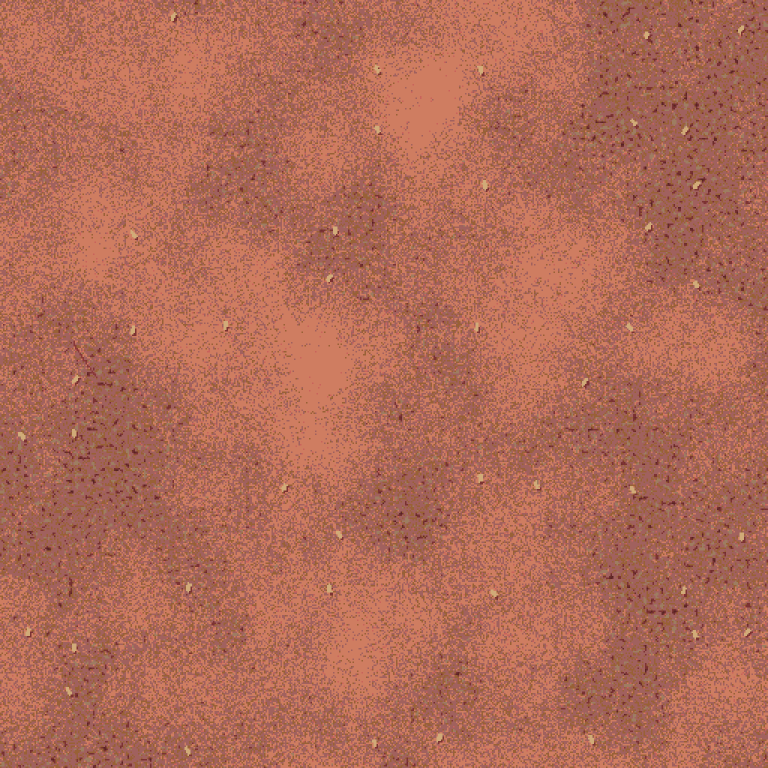
This texture is drawn by a Shadertoy shader. Its source:

```glsl
// Dry red earth: smooth orange patches between rough, gritty ground.
// Gradient noise sets the patches and lumps; a fine grid of grains takes
// one of a few flat earth colours each, with pale chips and thin twigs on top.

float hash(vec2 p) {
    vec3 q = fract(p.xyx * 0.1031);
    q += dot(q, q.yzx + 33.33);
    return fract((q.x + q.y) * q.z);
}

vec2 gradientAt(vec2 cell) {
    float angle = 6.2832 * hash(cell + 17.0);
    return vec2(cos(angle), sin(angle));
}

float gradientNoise(vec2 p) {
    vec2 i = floor(p), f = p - i;
    vec2 u = f * f * f * (f * (f * 6.0 - 15.0) + 10.0);
    vec2 e = vec2(1.0, 0.0);
    float low  = mix(dot(gradientAt(i), f), dot(gradientAt(i + e.xy), f - e.xy), u.x);
    float high = mix(dot(gradientAt(i + e.yx), f - e.yx), dot(gradientAt(i + e.xx), f - e.xx), u.x);
    return mix(low, high, u.y);
}

float fbm(vec2 p) {
    float sum = 0.0, amplitude = 1.0;
    for (int octave = 0; octave < 5; octave++) {
        sum += amplitude * gradientNoise(p);
        p = mat2(1.6, 1.2, -1.2, 1.6) * p + 7.3;
        amplitude *= 0.6;
    }
    return sum;
}

// Distance to a sparse, randomly turned sliver, in units of the canvas
float sliver(vec2 p, float count, float chance, float halfLength, float tilt) {
    vec2 cell = floor(p * count);
    if (hash(cell + 61.0) > chance) return 1.0;
    vec2 centre = 0.3 + 0.4 * vec2(hash(cell + 5.0), hash(cell + 91.0));
    vec2 d = p - (cell + centre) / count;
    float angle = tilt + 1.4 * (hash(cell + 33.0) - 0.5);
    vec2 along = vec2(cos(angle), sin(angle));
    float t = clamp(dot(d, along), -halfLength, halfLength);
    return length(d - along * t);
}

vec3 earth(vec2 uv) {
    vec2 grain = floor(uv * 512.0);
    vec2 p = (grain + 0.5) / 512.0;
    float dither = hash(grain + 3.0) - 0.5;
    float pick = hash(grain + 211.0);

    // Bright trodden band leaning to the upper left, broken into patches
    float offBand = p.x - (0.62 - 0.35 * p.y);
    float patchTone = 0.08 - 0.6 * offBand * offBand + 0.5 * fbm(p * 4.0 + 2.0);
    float rough = smoothstep(0.28, -0.3, patchTone);
    float lump = gradientNoise(p * 135.0) * (0.25 + 0.8 * rough);

    vec3 orange = vec3(0.81, 0.49, 0.38);
    vec3 mauve  = vec3(0.63, 0.38, 0.37);
    vec3 brown  = vec3(0.60, 0.38, 0.21);
    vec3 pink   = vec3(0.79, 0.39, 0.36);
    vec3 tan1   = vec3(0.62, 0.49, 0.38);
    vec3 shade  = vec3(0.49, 0.20, 0.20);

    // Dithered ground
    float level = 0.9 * patchTone + 0.5 * dither + 0.45 * lump - 0.08;
    vec3 colour = level > 0.0 ? orange : (pick < 0.31 ? brown : mauve);
    if (pick > 0.96 && abs(level) < 0.2) colour = pink;

    // Lit and shaded sides of the grit
    float relief = lump + 0.25 * dither;
    if (relief > 0.34) colour = tan1;
    if (relief < -0.35) colour = mix(shade, shade * 0.7, smoothstep(-0.42, -0.6, relief));

    // Pale chips with a shadow below, and a few twigs
    float ragged = 0.0015 * dither;
    if (sliver(p + vec2(-0.002, 0.003), 15.0, 0.17, 0.003, 1.6) + ragged < 0.0022) colour = shade;
    if (sliver(p, 15.0, 0.17, 0.003, 1.6) + ragged < 0.0028) colour = vec3(0.82, 0.67, 0.47);
    vec2 bend = 0.004 * vec2(sin(p.y * 60.0), 0.0);
    if (sliver(p + bend, 5.0, 0.12, 0.025, 2.4) + ragged < 0.0013) colour = shade * 1.1;
    return colour;
}

void mainImage(out vec4 fragColor, in vec2 fragCoord) {
    // Four samples per pixel smooth the grain edges
    vec3 sum = vec3(0.0);
    for (int s = 0; s < 4; s++) {
        vec2 offset = vec2(s % 2, s / 2) * 0.5 - 0.25;
        sum += earth((fragCoord + offset) / iResolution.y);
    }
    fragColor = vec4(sum / 4.0, 1.0);
}
```
